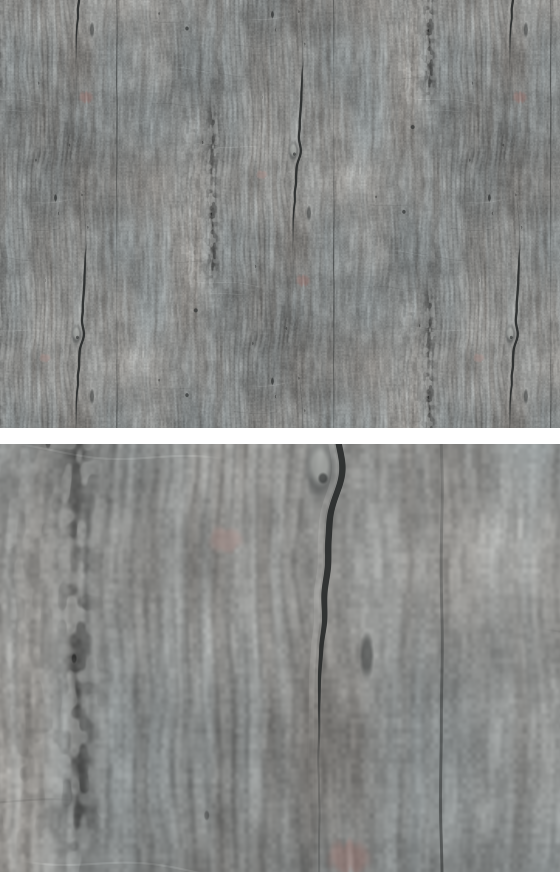
Top, the full canvas; bottom, a detail of the centre.
Reproduce this texture procedurally as a Shadertoy shader.

```glsl
#define VIEW 586.0               // design units over the canvas height
#define TILE vec2(297.0, 502.0)  // one plank; each next plank drops half a tile
#define ORIGIN 160.0             // first plank joint
#define RINGS 46.0               // growth lines per plank
#define BASE 0.523
#define WARM vec3(1.015, 1.0, 0.975)
#define COOL vec3(0.972, 1.008, 1.012)
#define PINK vec3(0.60, 0.47, 0.45)
#define CRACK vec3(0.15, 0.16, 0.16)

float hash(vec2 p) {
    vec3 q = fract(p.xyx * vec3(0.1031, 0.1030, 0.0973));
    q += dot(q, q.yzx + 33.33);
    return fract((q.x + q.y) * q.z);
}

// Lattice value that repeats with the half-drop layout
float cell(vec2 i, vec2 n) {
    float column = floor(i.x / n.x);
    i.x -= column * n.x;
    i.y = mod(i.y + column * n.y * 0.5, n.y);
    return hash(i + n * 1.7);
}

// Signed value noise with n cells per tile; n.y is even
float noise(vec2 t, vec2 n) {
    vec2 p = t * n, i = floor(p), f = fract(p);
    f = f * f * (3.0 - 2.0 * f);
    float a = mix(cell(i, n), cell(i + vec2(1, 0), n), f.x);
    float b = mix(cell(i + vec2(0, 1), n), cell(i + vec2(1, 1), n), f.x);
    return 2.0 * mix(a, b, f.y) - 1.0;
}

// Soft window: rises around a, falls around b
float window(float v, float a, float b, float soft) {
    return smoothstep(a - soft, a + soft, v) * (1.0 - smoothstep(b - soft, b + soft, v));
}

float line(float d, float halfWidth, float px) {
    return 1.0 - smoothstep(halfWidth - 0.5 * px, halfWidth + 0.8 * px, abs(d));
}

float spot(vec2 p, vec2 center, vec2 radius) {
    return 1.0 - smoothstep(0.55, 1.25, length((p - center) / radius));
}

void mainImage(out vec4 fragColor, in vec2 fragCoord) {
    float px = VIEW / iResolution.y;
    vec2 p = vec2(fragCoord.x, iResolution.y - fragCoord.y) * px - vec2(ORIGIN, 0.0);
    vec2 t = p / TILE;

    // Plank coordinates, y downward
    float column = floor((p.x + 15.0) / TILE.x);
    vec2 l = vec2(p.x - column * TILE.x, mod(p.y + column * TILE.y * 0.5, TILE.y));

    // Weathered blotches
    float broad = noise(t, vec2(3, 4));
    float mottle = noise(t, vec2(9, 14));
    float shade = BASE + 0.040 * broad + 0.034 * mottle + 0.024 * noise(t, vec2(22, 36));

    // Wood fibres, bent slightly along the plank
    vec2 g = t + vec2(0.012 * noise(t, vec2(5, 6)) + 0.003 * noise(t, vec2(12, 24)), 0.0);
    float streak = noise(g, vec2(52, 6));
    float fibre = noise(g, vec2(108, 26));
    float speck = noise(t, vec2(140, 220));
    shade += 0.045 * streak + 0.050 * fibre + 0.030 * speck;
    shade += 0.012 * noise(t, vec2(16, 200));

    // Growth lines, strongest right of the plank middle
    float ringArea = 0.25 + 0.75 * window(l.x, 135.0, 240.0, 25.0);
    float ring = sin(6.2832 * (RINGS * g.x + 0.5 * noise(t, vec2(14, 10))));
    shade -= 0.075 * ringArea * (0.55 + 0.45 * mottle) * (pow(0.5 + 0.5 * ring, 2.0) - 0.3);

    // Flaked pale band beside a ragged dark streak
    float run = window(l.y, 150.0, 390.0, 22.0);
    float flakes = smoothstep(-0.35, 0.35, noise(g, vec2(75, 90)) + 0.4 * fibre);
    float pale = exp(-pow((l.x - 106.0) / 22.0, 2.0));
    float core = exp(-pow((l.x - 131.0) / 5.5, 2.0));
    float side = exp(-pow((l.x - 138.0) / 14.0, 2.0));
    shade += run * (0.045 * pale * flakes - (0.15 * core + 0.04 * side) * (1.0 - 0.75 * flakes));

    // Stained patches
    shade -= 0.055 * spot(l, vec2(225, 455), vec2(32, 42));
    shade -= 0.040 * spot(l, vec2(158, 470), vec2(26, 28));
    shade += 0.030 * window(l.x, 3.0, 75.0, 12.0);

    // Fine sideways scratches and scattered pinholes
    for (int i = 0; i < 10; i++) {
        float k = float(i);
        vec2 c = vec2(50.0 + 170.0 * hash(vec2(k, 3)), 20.0 + 460.0 * hash(vec2(k, 8)));
        vec2 d = l - c;
        float reach = 20.0 + 25.0 * hash(vec2(k, 5));
        float bend = d.x * (hash(vec2(k, 11)) - 0.5) * 0.2 + 2.0 * sin(d.x * 0.07 + k);
        float extent = window(d.x, -reach, reach, 8.0);
        shade += (mod(k, 2.0) < 0.5 ? 0.05 : -0.04) * line(d.y - bend, 0.4, px) * extent;
        vec2 hole = vec2(20.0 + 240.0 * hash(vec2(k, 17)), 10.0 + 480.0 * hash(vec2(k, 21)));
        shade -= 0.13 * spot(l, hole, vec2(1.2, 2.2));
    }

    vec3 color = shade * mix(WARM, COOL, clamp(0.55 + 0.5 * noise(t, vec2(6, 6)) + 0.25 * streak, 0.0, 1.0));

    // Reddish patches
    vec2 rough = l + 2.0 * vec2(mottle, fibre);
    color = mix(color, PINK + 0.05 * fibre, 0.55 * spot(rough, vec2(255, 384), vec2(10, 8)));
    color = mix(color, PINK + 0.08, 0.40 * spot(rough, vec2(198, 239), vec2(8, 6)));

    // Dark pits
    float pits = spot(l, vec2(108, 425), vec2(3.0)) + spot(l, vec2(96, 39), vec2(2.5, 3.0));
    pits += spot(l, vec2(213, 20), vec2(2.0, 5.0)) + 0.7 * spot(l, vec2(263, 292), vec2(3.0, 10.0));
    color = mix(color, CRACK, 0.65 * min(pits, 1.0));

    // Knot with a dark rim
    vec2 knot = vec2(242, 207);
    color = mix(color, CRACK + 0.15, 0.6 * spot(l, knot, vec2(7, 13)));
    color = mix(color, vec3(0.62, 0.63, 0.62) + 0.06 * fibre, spot(l, knot - vec2(0.5, 2), vec2(5, 9)));
    color = mix(color, CRACK, 0.6 * spot(l, knot + vec2(1, 4), vec2(2.2, 2.5)));

    // Long crack that bends around the knot
    float path = 255.0 - 14.0 * smoothstep(60.0, 345.0, l.y) - 5.0 * (1.0 - smoothstep(0.0, 85.0, l.y));
    path += 4.5 * exp(-pow((l.y - 208.0) / 14.0, 2.0)) + 0.8 * noise(t, vec2(2, 40));
    float open = window(l.y, 105.0, 290.0, 40.0);
    float depth = 0.25 * window(l.y, 15.0, 400.0, 15.0) + 0.65 * window(l.y, 92.0, 325.0, 18.0);
    color += 0.05 * depth * line(l.x - path + 3.5, 1.2, px);
    color = mix(color, CRACK, depth * line(l.x - path, 0.4 + 1.0 * open, px));

    // Plank joint, fading along its length
    float joint = 0.15 + 0.4 * (0.5 + 0.5 * cos(6.2832 * (l.y - 150.0) / TILE.y));
    color = mix(color, CRACK, joint * line(l.x + 0.5 * mottle, 0.6, px));

    fragColor = vec4(clamp(color, 0.0, 1.0), 1.0);
}
```
